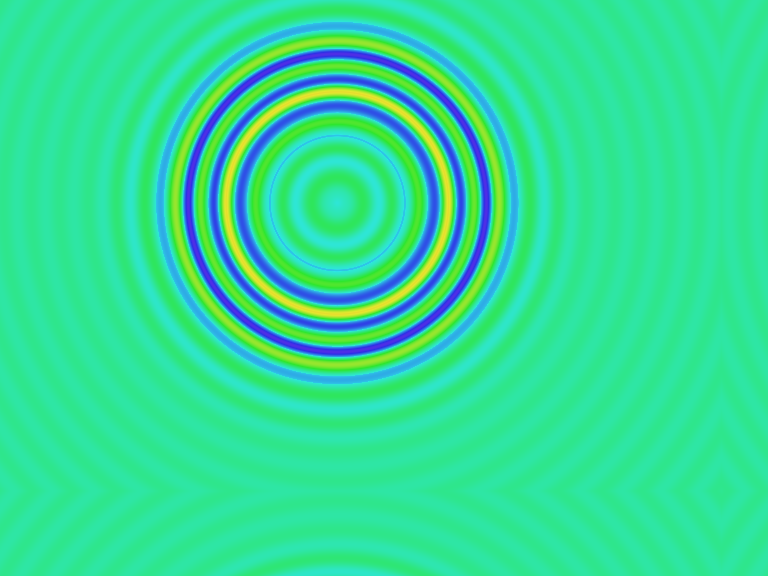
Give the GLSL for this background, as a WebGL 1 fragment shader.

```glsl
precision highp float;

uniform vec2 u_resolution;

#define CENTER vec2(0.4393, 0.6476)
#define RING_STEP 0.02448
#define BASE_HUE 0.43
#define SATURATION 0.8
#define VALUE 0.9
#define FAR_SWING 0.011
#define NEAR_SWING 0.044
#define BLUE_START 0.0578
#define BLUE_JUMP 0.04

const float PI = 3.14159265;

float bell(float x, float center, float width) {
  float d = (x - center) / width;
  return exp(-d * d);
}

vec3 hsv(float hue, float saturation, float value) {
  vec3 ramp = abs(fract(hue + vec3(0.0, 2.0, 1.0) / 3.0) * 6.0 - 3.0) - 1.0;
  return value * mix(vec3(1.0), clamp(ramp, 0.0, 1.0), saturation);
}

// Distance to the nearest center on a plane that repeats with the canvas
float wrappedDistance(vec2 uv, float aspect) {
  vec2 offset = fract(uv - CENTER + 0.5) - 0.5;
  return length(offset * vec2(aspect, 1.0));
}

// Ring count at radius q, with the spacing stretched and squeezed locally
float ringPhase(float q) {
  float squeeze = 0.195 * (q - 9.5) * bell(q, 9.5, 2.13);
  float stretch = 0.25 * bell(q, 2.98, 1.28);
  float core = 0.71 * bell(q, 0.0, 0.85);
  return q - 0.71 + squeeze - stretch + core;
}

// Hue swing: a calm floor plus the strong bands
float ringSwing(float q) {
  float swing = FAR_SWING + NEAR_SWING * (1.0 - smoothstep(12.77, 18.44, q));
  swing += 0.070 * bell(q, 5.96, 0.71);
  swing += 0.215 * bell(q, 7.87, 1.135);
  swing += 0.180 * bell(q, 10.85, 1.28);
  return swing;
}

void main() {
  vec2 uv = gl_FragCoord.xy / u_resolution;
  float aspect = u_resolution.x / u_resolution.y;
  float q = wrappedDistance(uv, aspect) / RING_STEP;

  float wave = ringSwing(q) * cos(PI * ringPhase(q));

  // Crisp step from cyan into blue
  float blue = smoothstep(BLUE_START - 0.001, BLUE_START + 0.001, wave);
  float hue = BASE_HUE + wave + BLUE_JUMP * blue;

  gl_FragColor = vec4(hsv(hue, SATURATION, VALUE), 1.0);
}
```
